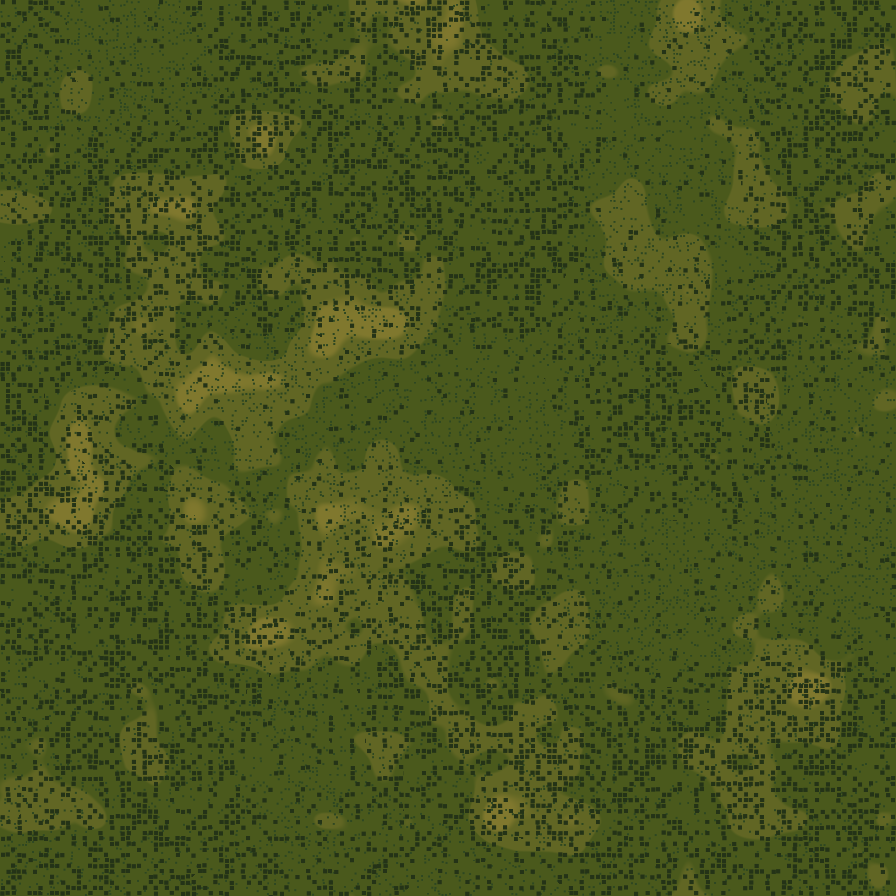
Write a Shadertoy shader that draws this texture.

```glsl
const vec3 MOSS = vec3(0.29, 0.35, 0.11);
const vec3 OLIVE = vec3(0.38, 0.40, 0.14);
const vec3 OCHRE = vec3(0.50, 0.47, 0.18);
const vec3 DARK_DOT = vec3(0.14, 0.20, 0.09);
const vec3 TEAL_SPECK = vec3(0.18, 0.28, 0.13);

const float PATCH_SCALE = 7.0;
const float OLIVE_LEVEL = 0.572;
const float OCHRE_LEVEL = 0.745;
const float DOT_CELLS = 164.0;
const float DOT_HALF = 0.385;
const float SPECK_CELLS = 256.0;
const float SPECK_HALF = 0.29;
const vec2 DOT_CHANCE = vec2(0.07, 0.37);
const vec2 SPECK_CHANCE = vec2(0.24, 0.11);

float hash(vec2 cell, uint seed) {
    uvec2 q = uvec2(ivec2(cell) + 1024);
    uint h = q.x * 1597334677u ^ q.y * 3812015801u ^ seed * 2654435769u;
    h = (h ^ (h >> 16)) * 2146121005u;
    h = (h ^ (h >> 15)) * 2221713035u;
    h ^= h >> 16;
    return float(h >> 8) / 16777216.0;
}

float valueNoise(vec2 p, uint seed) {
    vec2 cell = floor(p);
    vec2 f = fract(p);
    f = f * f * (3.0 - 2.0 * f);
    float low = mix(hash(cell, seed), hash(cell + vec2(1, 0), seed), f.x);
    float high = mix(hash(cell + vec2(0, 1), seed), hash(cell + 1.0, seed), f.x);
    return mix(low, high, f.y);
}

// Broad clusters broken into blobs with ragged rims
float patchField(vec2 uv) {
    vec2 p = uv * PATCH_SCALE;
    return 0.35 * valueNoise(p, 1u)
         + 0.45 * valueNoise(p * 2.1 + 3.7, 2u)
         + 0.20 * valueNoise(p * 4.6 + 8.3, 3u);
}

// Coverage of small squares scattered over a grid
float scatter(vec2 uv, float cells, float halfSize, float chance, uint seed) {
    vec2 p = uv * cells;
    vec2 cell = floor(p);
    vec2 jitter = vec2(hash(cell, seed), hash(cell, seed + 1u)) - 0.5;
    vec2 d = abs(fract(p) - 0.5 - jitter * (1.0 - 2.0 * halfSize));
    float blur = 0.5 * cells / iResolution.y;
    vec2 cover = 1.0 - smoothstep(halfSize - blur, halfSize + blur, d);
    return cover.x * cover.y * step(hash(cell, seed + 2u), chance);
}

void mainImage(out vec4 fragColor, in vec2 fragCoord) {
    vec2 uv = fragCoord / iResolution.y;

    // Stepped ground tones
    float field = patchField(uv);
    vec3 color = mix(MOSS, OLIVE, smoothstep(-0.012, 0.012, field - OLIVE_LEVEL));
    color = mix(color, OCHRE, smoothstep(-0.03, 0.03, field - OCHRE_LEVEL));

    // Dots crowd some regions, specks favour the others
    float crowd = smoothstep(0.25, 0.7, valueNoise(uv * 5.0 + 1.3, 4u));
    float speckChance = mix(SPECK_CHANCE.x, SPECK_CHANCE.y, crowd);
    float dotChance = mix(DOT_CHANCE.x, DOT_CHANCE.y, crowd);
    color = mix(color, TEAL_SPECK, scatter(uv, SPECK_CELLS, SPECK_HALF, speckChance, 10u));
    color = mix(color, DARK_DOT, scatter(uv, DOT_CELLS, DOT_HALF, dotChance, 20u));

    fragColor = vec4(color, 1.0);
}
```
